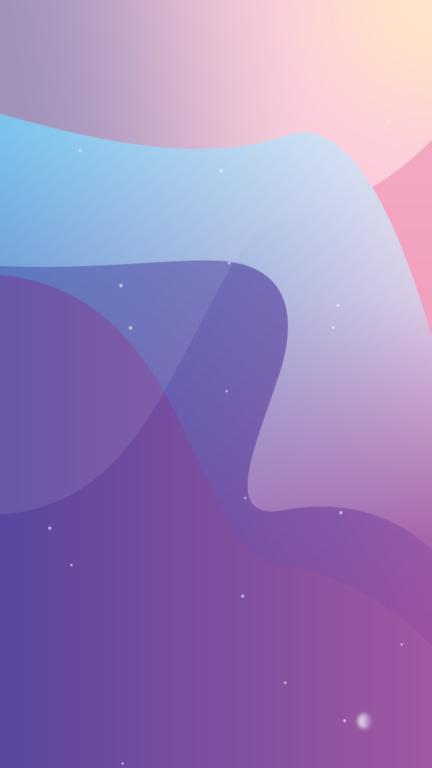
Reproduce this background procedurally as a Shadertoy shader.

```glsl
const vec2 CANVAS = vec2(0.5625, 1.0);
const int CURVE_STEPS = 20;
const int SPARKLES = 18;

const vec3 MAUVE = vec3(0.635, 0.575, 0.735);
const vec3 BLUSH = vec3(0.988, 0.808, 0.860);
const vec3 PEACH = vec3(1.000, 0.895, 0.790);
const vec3 ROSE = vec3(0.945, 0.620, 0.735);
const vec3 SKY_BLUE = vec3(0.430, 0.757, 0.925);
const vec3 FROST = vec3(0.935, 0.935, 0.970);
const vec3 CORNFLOWER = vec3(0.400, 0.580, 0.820);
const vec3 LILAC = vec3(0.855, 0.800, 0.900);
const vec3 PERIWINKLE = vec3(0.600, 0.540, 0.780);
const vec3 ORCHID = vec3(0.650, 0.385, 0.660);
const vec3 DUSK_BLUE = vec3(0.290, 0.430, 0.725);
const vec3 DUSK_LILAC = vec3(0.560, 0.435, 0.714);
const vec3 INDIGO = vec3(0.310, 0.245, 0.627);
const vec3 PLUM = vec3(0.605, 0.325, 0.635);
const vec3 VIOLET = vec3(0.350, 0.275, 0.620);
const vec3 MULBERRY = vec3(0.630, 0.345, 0.635);
const vec3 VEIL = vec3(0.850, 0.820, 0.930);
const float VEIL_ALPHA = 0.12;

const vec2 ORB_CENTER = vec2(0.475, 0.061);
const float ORB_RADIUS = 0.0145;

float hash(float n) {
    return fract(sin(n * 127.1 + 3.7) * 43758.55);
}

vec2 bezier(vec2 a, vec2 b, vec2 c, vec2 d, float t) {
    vec2 m = mix(b, c, t);
    return mix(mix(mix(a, b, t), m, t), mix(m, mix(c, d, t), t), t);
}

// Adds a cubic to a signed distance: each crossing above p flips the sign
float addCurve(float field, vec2 p, vec2 a, vec2 b, vec2 c, vec2 d) {
    float dist = abs(field), side = sign(field);
    vec2 from = a;
    for (int i = 1; i <= CURVE_STEPS; i++) {
        vec2 to = bezier(a, b, c, d, float(i) / float(CURVE_STEPS));
        vec2 q = p - from, e = to - from;
        dist = min(dist, length(q - e * clamp(dot(q, e) / dot(e, e), 0.0, 1.0)));
        if ((from.x > p.x) != (to.x > p.x) && q.y < e.y * q.x / e.x) side = -side;
        from = to;
    }
    return side * max(dist, 1e-6);
}

float crestEdge(vec2 p) {
    vec2 k = vec2(0.371, 0.823);
    float f = addCurve(1.0, p, vec2(-0.01, 0.855), vec2(0.117, 0.818), vec2(0.26, 0.785), k);
    return addCurve(f, p, k, vec2(0.449, 0.852), vec2(0.514, 0.74), vec2(0.573, 0.525));
}

float veilEdge(vec2 p) {
    vec2 k = vec2(0.26, 0.577), m = vec2(0.371, 0.716);
    float f = addCurve(1.0, p, vec2(-0.01, 0.329), vec2(0.143, 0.336), vec2(0.195, 0.453), k);
    f = addCurve(f, p, k, vec2(0.306, 0.664), vec2(0.326, 0.706), m);
    return addCurve(f, p, m, vec2(0.449, 0.732), vec2(0.508, 0.759), vec2(0.573, 0.829));
}

float foldEdge(vec2 p) {
    vec2 k = vec2(0.273, 0.661), m = vec2(0.362, 0.508), n = vec2(0.365, 0.335);
    float f = addCurve(1.0, p, vec2(-0.01, 0.654), vec2(0.117, 0.648), vec2(0.195, 0.661), k);
    f = addCurve(f, p, k, vec2(0.391, 0.661), vec2(0.384, 0.57), m);
    f = addCurve(f, p, m, vec2(0.336, 0.427), vec2(0.286, 0.323), n);
    return addCurve(f, p, n, vec2(0.436, 0.349), vec2(0.508, 0.339), vec2(0.573, 0.275));
}

float slopeEdge(vec2 p) {
    vec2 k = vec2(0.221, 0.477), m = vec2(0.371, 0.262);
    float f = addCurve(1.0, p, vec2(-0.01, 0.643), vec2(0.111, 0.635), vec2(0.172, 0.564), k);
    f = addCurve(f, p, k, vec2(0.28, 0.362), vec2(0.306, 0.268), m);
    return addCurve(f, p, m, vec2(0.436, 0.254), vec2(0.508, 0.219), vec2(0.573, 0.147));
}

float ramp(float low, float high, float v) {
    return clamp((v - low) / (high - low), 0.0, 1.0);
}

void mainImage(out vec4 fragColor, in vec2 fragCoord) {
    vec2 uv = fragCoord / iResolution.xy;
    vec2 p = uv * CANVAS;
    float px = 1.0 / iResolution.y;
    float aboveVeil = smoothstep(-px, px, veilEdge(p));

    // Sky
    vec3 color = mix(MAUVE, BLUSH, smoothstep(0.0, 0.76, uv.x + 0.3 * (uv.y - 0.9)));
    color = mix(color, PEACH, smoothstep(0.25, 0.0, distance(p, CANVAS)));
    color = mix(mix(ROSE, BLUSH, 0.25 * ramp(0.55, 0.85, uv.y)), color, aboveVeil);

    // Pale wave
    vec3 wave = mix(mix(PERIWINKLE, ORCHID, uv.x), mix(CORNFLOWER, LILAC, uv.x), ramp(0.29, 0.61, uv.y));
    wave = mix(wave, mix(SKY_BLUE, FROST, uv.x), ramp(0.61, 0.83, uv.y));
    wave = mix(wave, VEIL, VEIL_ALPHA * aboveVeil);
    color = mix(color, wave, smoothstep(px, -px, crestEdge(p)));

    // Dark fold and lower slope
    vec3 fold = mix(mix(INDIGO, PLUM, uv.x), mix(DUSK_BLUE, DUSK_LILAC, uv.x), ramp(0.19, 0.66, uv.y));
    vec3 slope = mix(VIOLET, MULBERRY, uv.x);
    fold = mix(fold, slope, smoothstep(px, -px, slopeEdge(p)));
    fold = mix(fold, VEIL, VEIL_ALPHA * aboveVeil);
    color = mix(color, fold, smoothstep(px, -px, foldEdge(p)));

    // Sparkles, one per cell of a jittered grid
    for (int i = 0; i < SPARKLES; i++) {
        float n = float(i);
        vec2 jitter = vec2(hash(n), hash(n + 40.0));
        vec2 center = (vec2(mod(n, 3.0), floor(n / 3.0)) + jitter) * vec2(1.0 / 3.0, 0.15) * CANVAS;
        float radius = mix(0.0012, 0.0022, hash(n + 80.0));
        color = mix(color, vec3(1.0), 0.6 * smoothstep(radius + px, radius - px, distance(p, center)));
    }

    // Glowing orb, brighter on its left
    vec2 q = (p - ORB_CENTER) / ORB_RADIUS;
    float glow = smoothstep(1.0, 0.3, length(q)) * mix(0.75, 0.1, smoothstep(-0.4, 0.8, q.x));
    fragColor = vec4(mix(color, FROST, glow), 1.0);
}
```
